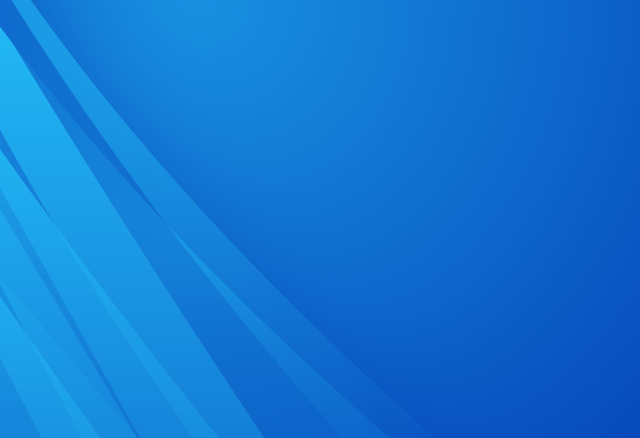
Write a Shadertoy shader that draws this background.

```glsl
// Coverage of the area left of the curve x = start + slope * t + bend * t * t
float leftOf(vec2 p, float start, float slope, float bend) {
    float gap = start + p.y * (slope + bend * p.y) - p.x;
    float soft = 0.8 / iResolution.x;
    return smoothstep(-soft, soft, gap);
}

// Blue to cyan ramp, indexed by its green level
vec3 blueRamp(float level) {
    return vec3(0.04, 0.35, 0.77) + (level - 0.35) * vec3(0.25, 1.0, 0.5);
}

void mainImage(out vec4 fragColor, in vec2 fragCoord) {
    // p.y runs downward from the top edge
    vec2 p = fragCoord / iResolution.xy;
    p.y = 1.0 - p.y;
    float t = p.y;

    // Glow from the top, with a shadow along the outer ribbon
    float glowDistance = length(vec2((p.x - 0.3) * 1.465, t));
    float level = 0.575 - 0.2 * sqrt(glowDistance * glowDistance + 0.003);
    float outerEdge = 0.048 + t * (0.4865 + 0.146 * t);
    float shadow = exp(-max(p.x - outerEdge, 0.0) / 0.09);
    level -= 0.07 * (1.0 - 0.6 * t) * shadow;

    // Outer ribbon, fading toward the bottom
    float outerRibbon = leftOf(p, 0.048, 0.4865, 0.146)
                      * (1.0 - leftOf(p, 0.018, 0.429, 0.087));
    level += 0.18 * (1.0 - 0.9 * t) * outerRibbon;

    // Middle ribbon, brightest where it crosses the outer one
    float middle = leftOf(p, -0.0307, 0.495, 0.1445);
    float crossing = (t - 0.55) / 0.2;
    level += (0.05 + 0.04 * exp(-crossing * crossing)) * middle;

    // Wide cyan ribbon
    float cyan = middle * leftOf(p, -0.021, 0.41, 0.024);
    level = mix(level, 0.735 - 0.235 * t, cyan);

    // Left ribbon: dark gap above its crossing, bright sliver below
    float gapEdge = leftOf(p, -0.1053, 0.334, 0.0732);
    float leftRibbon = leftOf(p, -0.16, 0.454, 0.048);
    level = mix(level, 0.5, gapEdge);
    level = mix(level, 0.79 - 0.27 * t, leftRibbon);
    level += 0.035 * leftRibbon * (1.0 - gapEdge);

    // Narrow dark stripe
    float stripe = leftOf(p, -0.1643, 0.383, 0.0)
                 * (1.0 - leftOf(p, -0.1956, 0.41, 0.0));
    level -= 0.07 * stripe;

    // Corner ribbons
    level += 0.025 * leftOf(p, -0.371, 0.586, 0.0);
    float cornerGap = leftOf(p, -0.2362, 0.364, 0.0);
    float corner = leftOf(p, -0.3277, 0.484, 0.0);
    level -= 0.07 * cornerGap * (1.0 - corner);
    level += 0.035 * corner + 0.03 * corner * (1.0 - cornerGap);
    level -= 0.06 * leftOf(p, -0.291, 0.356, 0.0);

    fragColor = vec4(blueRamp(level), 1.0);
}
```
